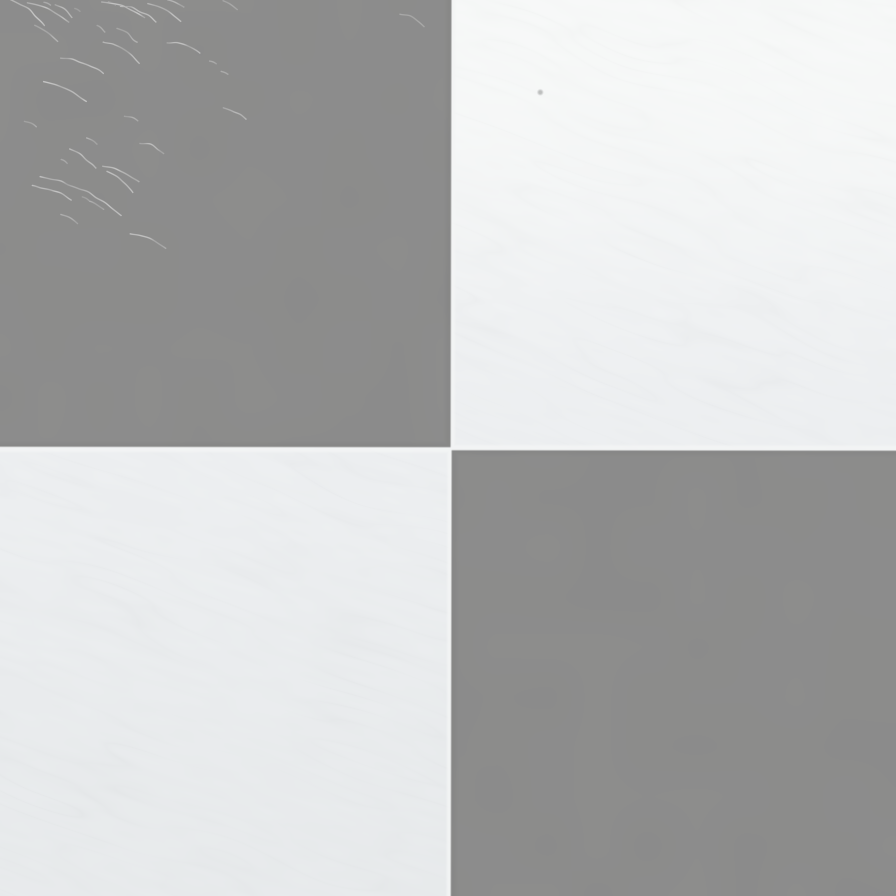
A WebGL 1 fragment shader for this pattern:

```glsl
precision highp float;
// Two-by-two checker of grey and off-white floor tiles with thin pale joints.
// Soft half-plane masks build the tiles; stretched value noise gives a faint
// grain, and hashed curved strokes scuff the upper-left grey tile.

uniform vec2 u_resolution;

const vec3 GREY = vec3(0.549, 0.549, 0.547);
const vec3 JOINT = vec3(0.955, 0.96, 0.96);
const vec3 WHITE_LOW = vec3(0.908, 0.918, 0.924);
const vec3 WHITE_MID = vec3(0.928, 0.936, 0.943);
const vec3 WHITE_HIGH = vec3(0.966, 0.972, 0.970);
const vec2 JOINT_HALF = vec2(0.0006, 0.0017);
const int SCUFF_COUNT = 34;

float hash21(vec2 p) {
  vec3 q = fract(p.xyx * vec3(0.1031, 0.1030, 0.0973));
  q += dot(q, q.yzx + 33.33);
  return fract((q.x + q.y) * q.z);
}

float valueNoise(vec2 p) {
  vec2 cell = floor(p);
  vec2 f = fract(p);
  f = f * f * (3.0 - 2.0 * f);
  float low = mix(hash21(cell), hash21(cell + vec2(1.0, 0.0)), f.x);
  float high = mix(hash21(cell + vec2(0.0, 1.0)), hash21(cell + 1.0), f.x);
  return mix(low, high, f.y);
}

vec2 rotate(vec2 p, float angle) {
  float c = cos(angle);
  float s = sin(angle);
  return vec2(c * p.x + s * p.y, c * p.y - s * p.x);
}

float above(float d, float soft) {
  return smoothstep(-soft, soft, d);
}

// Thin tapering stroke with a slight bow and a broken, uneven strength.
float scuff(vec2 p, vec2 start, float angle, float len, float soft) {
  vec2 q = rotate(p - start, angle);
  float t = clamp(q.x / len, 0.0, 1.0);
  float bow = 0.07 * len * sin(t * 3.1416);
  float wobble = 0.003 * (valueNoise(vec2(q.x * 90.0, start.y * 300.0)) - 0.5);
  float d = length(vec2(q.x - t * len, q.y - bow - wobble));
  float strength = 0.4 + 0.6 * valueNoise(q * 130.0 + start * 400.0);
  return strength * (1.0 - smoothstep(0.0, 0.0009 + soft, d));
}

// Scuffs crowd towards the given corner and run down to the right.
float scuffField(vec2 p, vec2 corner, float soft) {
  float wear = 0.0;
  for (int i = 0; i < SCUFF_COUNT; i++) {
    float id = float(i) + 1.0;
    float across = hash21(vec2(id, 3.7));
    float down = hash21(vec2(id, 11.3));
    float size = hash21(vec2(id, 23.9));
    vec2 start = corner + vec2(0.27 * across, -0.30 * down * down * down);
    float angle = -0.50 + 0.35 * (hash21(vec2(id, 41.1)) - 0.5);
    float len = 0.006 + 0.05 * size * size;
    wear = max(wear, (0.35 + 0.5 * size) * scuff(p, start, angle, len, soft));
  }
  return wear;
}

// Fine creases stretched along a shallow diagonal.
float creases(vec2 p) {
  vec2 q = rotate(p, -0.35);
  q.y += 0.02 * valueNoise(q * 9.0);
  float ridge = 1.0 - abs(2.0 * valueNoise(q * vec2(9.0, 75.0)) - 1.0);
  return pow(ridge, 6.0) * valueNoise(q * 14.0 + 5.0);
}

vec3 whiteTile(vec2 p) {
  vec3 col = mix(WHITE_LOW, WHITE_MID, smoothstep(0.0, 0.55, p.y));
  col = mix(col, WHITE_HIGH, smoothstep(0.5, 0.95, p.y));
  float grain = valueNoise(rotate(p, -0.3) * vec2(35.0, 140.0)) - 0.5;
  return col + 0.006 * grain - 0.014 * creases(p);
}

vec3 greyTile(vec2 p) {
  return GREY + 0.006 * (valueNoise(p * 18.0) - 0.5);
}

void main() {
  vec2 uv = gl_FragCoord.xy / u_resolution;
  float pixel = 1.0 / min(u_resolution.x, u_resolution.y);
  float soft = max(0.0014, 0.75 * pixel);

  // Signed distances to the slightly skewed joints
  vec2 seam = vec2(0.5025 + 0.002 * uv.y, 0.4997 - 0.001 * uv.x);
  vec2 d = uv - seam;
  float upperLeft = above(-d.x - JOINT_HALF.x, soft) * above(d.y - JOINT_HALF.y, soft);
  float lowerRight = above(d.x - JOINT_HALF.x, soft) * above(-d.y - JOINT_HALF.y, soft);

  // White tiles brighten at the joints
  float nearest = min(abs(d.x), abs(d.y));
  float joint = 1.0 - smoothstep(0.002, 0.006, nearest);
  vec3 col = mix(whiteTile(uv), JOINT, 0.8 * joint);

  // Small dark speck on the upper white tile
  float speck = 1.0 - smoothstep(0.001, 0.0045, length(uv - vec2(0.603, 0.897)));
  col -= 0.22 * speck;

  // Grey tiles darken a little at their edges and carry the wear
  vec3 grey = greyTile(uv) - 0.018 * (1.0 - smoothstep(0.003, 0.010, nearest));
  float wear = scuffField(uv, vec2(0.0, 1.0), 0.6 * pixel);
  wear = max(wear, 0.75 * scuff(uv, vec2(0.045, 0.803), -0.44, 0.10, 0.6 * pixel));
  wear = max(wear, 0.4 * scuff(uv, vec2(0.447, 0.985), -0.5, 0.03, 0.6 * pixel));
  grey += 0.30 * wear * upperLeft;

  col = mix(col, grey, clamp(upperLeft + lowerRight, 0.0, 1.0));
  gl_FragColor = vec4(col, 1.0);
}
```
